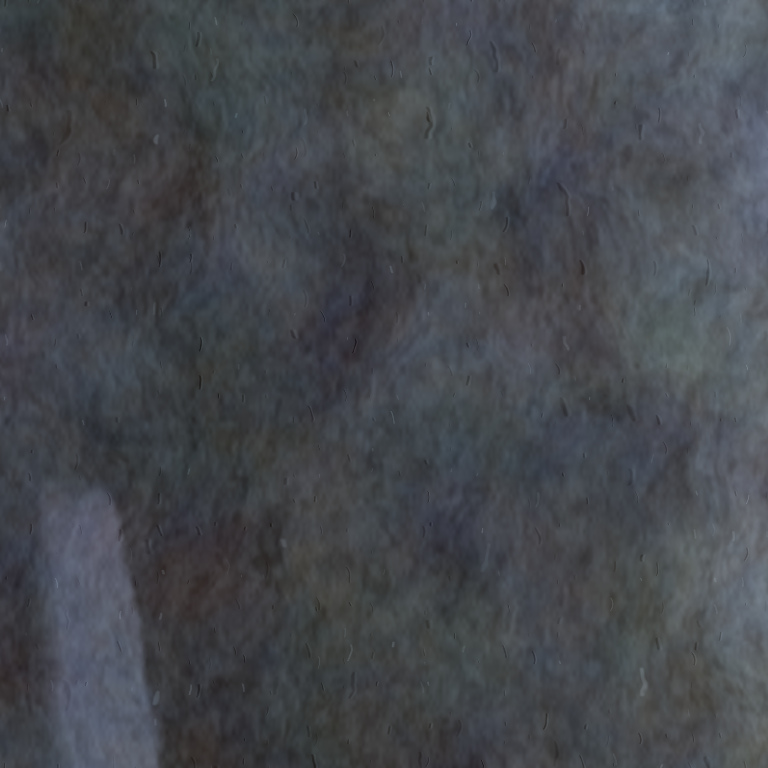
Write a Shadertoy shader that draws this texture.

```glsl
#define DARK vec3(0.195, 0.195, 0.205)
#define LIGHT vec3(0.42, 0.46, 0.495)
#define WARM vec3(0.030, 0.004, -0.030)
#define VIOLET vec3(0.010, -0.014, 0.016)
#define CLOUD_AMOUNT 0.62
#define GRAIN_AMOUNT 0.24
#define RELIEF_AMOUNT 0.55
#define MARK_DENSITY 0.34

// Integer hash giving two values in 0..1
vec2 hash2(vec2 cell) {
    uvec2 q = uvec2(ivec2(cell)) * uvec2(1597u, 3812u) + uvec2(7919u, 104u);
    uint n = (q.x ^ (q.y * 2531u)) * 747796u;
    n = (n ^ (n >> 15)) * 28447u;
    n = (n ^ (n >> 13)) * 69069u;
    n ^= n >> 16;
    uint m = (n * 16645u + 10139u);
    m = (m ^ (m >> 14)) * 40503u;
    return vec2(n & 65535u, (m >> 8) & 65535u) / 65535.0;
}

float valueNoise(vec2 p) {
    vec2 i = floor(p), f = fract(p);
    f = f * f * (3.0 - 2.0 * f);
    vec2 e = vec2(0.0, 1.0);
    return mix(mix(hash2(i).x, hash2(i + e.yx).x, f.x),
               mix(hash2(i + e.xy).x, hash2(i + e.yy).x, f.x), f.y);
}

float fbm(vec2 p) {
    float sum = 0.0, amp = 0.5;
    for (int k = 0; k < 5; k++) {
        sum += amp * valueNoise(p);
        p = mat2(1.6, 1.2, -1.2, 1.6) * p + 7.3;
        amp *= 0.5;
    }
    return sum / 0.97;
}

// Pale worn patch that tapers upward, crisp on its right side
float wornPatch(vec2 uv) {
    float h = uv.y / 0.37;
    float wobble = 0.035 * (fbm(uv * vec2(22.0, 12.0) + 40.0) - 0.5);
    float x = uv.x - mix(0.14, 0.097, h) + wobble;
    float halfWidth = mix(0.072, 0.046, h);
    float left = smoothstep(-halfWidth - 0.015, -halfWidth + 0.025, x);
    float right = 1.0 - smoothstep(halfWidth - 0.008, halfWidth + 0.008, x);
    float top = 1.0 - smoothstep(0.32, 0.39, uv.y + 2.0 * wobble);
    return left * right * top;
}

// Sparse upright nicks: a dark cut with a lit edge, or a pale fleck
float nicks(vec2 uv, float cells, float seed) {
    vec2 p = uv * cells + seed;
    vec2 id = floor(p);
    vec2 place = hash2(id), kind = hash2(id + 311.0), form = hash2(id + 677.0);
    vec2 d = fract(p) - mix(vec2(0.35), vec2(0.65), place);
    d.x += (form.x - 0.4) * 0.6 * d.y + (form.y - 0.5) * 2.5 * d.y * d.y;
    d.x += 0.05 * (valueNoise(uv * 110.0) - 0.5);
    float len = mix(0.03, 0.23, form.y * form.y);
    float width = mix(0.025, 0.055, kind.y);
    float off = max(abs(d.y) - len, 0.0);
    float cut = 1.0 - smoothstep(0.2, 1.0, length(vec2(d.x, off)) / width);
    float lip = 1.0 - smoothstep(0.2, 1.0, length(vec2(d.x - width, off)) / width);
    float present = step(kind.x, MARK_DENSITY);
    float pale = step(kind.x, 0.25 * MARK_DENSITY);
    float strength = mix(0.3, 1.0, place.x);
    return present * strength * mix(0.16 * lip - 0.32 * cut, 0.38 * cut, pale);
}

void mainImage(out vec4 fragColor, in vec2 fragCoord) {
    vec2 uv = fragCoord / iResolution.xy;
    vec2 warp = vec2(fbm(uv * 5.0 + 11.0), fbm(uv * 5.0 + 23.0)) - 0.5;
    vec2 p = uv + 0.10 * warp;

    // Broad light: dim on the left and below, pale along the right
    float slope = uv.x + 0.25 * (uv.y - 0.5) + 0.35 * warp.x;
    float rim = smoothstep(0.73, 1.02, uv.x + 0.14 * (uv.y - 0.5) + 0.40 * warp.y);
    float tone = 0.17 + 0.19 * smoothstep(0.12, 0.75, slope) + 0.38 * rim;
    tone += 0.08 * (uv.y - 0.4);

    // Worn patch and the shade beside it
    float patchMask = wornPatch(uv);
    vec2 shade = (uv - vec2(0.25, 0.08)) / vec2(0.11, 0.22);
    tone -= 0.09 * exp(-dot(shade, shade));
    tone = mix(tone, 0.66, patchMask);

    // Clouded mottling and shallow relief lit from the upper left
    float calm = 1.0 - 0.5 * patchMask;
    tone += calm * CLOUD_AMOUNT * (fbm(p * vec2(9.0, 7.5)) - 0.5);
    vec2 q = p * vec2(24.0, 17.0) + 60.0;
    float relief = fbm(q) - fbm(q + vec2(-0.22, 0.16));
    tone += RELIEF_AMOUNT * (0.6 + 0.8 * rim) * relief;
    float hollow = smoothstep(0.62, 0.78, fbm(p * vec2(17.0, 11.0) + 90.0));
    tone -= 0.15 * hollow * calm;

    // Soft upright grain
    tone += GRAIN_AMOUNT * (valueNoise(p * vec2(115.0, 58.0)) - 0.5);
    tone += 0.55 * GRAIN_AMOUNT * (valueNoise(uv * vec2(230.0, 130.0) + 5.0) - 0.5);

    // Nicks at three sizes
    for (int k = 0; k < 3; k++) {
        float cells = 11.0 + 9.0 * float(k);
        tone += nicks(uv, cells, 17.0 * float(k) + 3.4);
    }

    // Slate ramp with faint brown, blue and violet stains
    vec3 color = mix(DARK, LIGHT, clamp(tone, -0.35, 1.25));
    float stain = fbm(p * 8.0 + 130.0) - 0.5 + 0.3 * (valueNoise(p * 38.0) - 0.5);
    float lowWarmth = 0.25 * (1.0 - smoothstep(0.0, 0.4, uv.y)) * (1.0 - patchMask);
    color += WARM * (1.8 * stain + lowWarmth);
    color += VIOLET * (2.0 * (fbm(p * 7.0 + 170.0) - 0.5) + 0.6 * patchMask);
    fragColor = vec4(clamp(color, 0.0, 1.0), 1.0);
}
```
